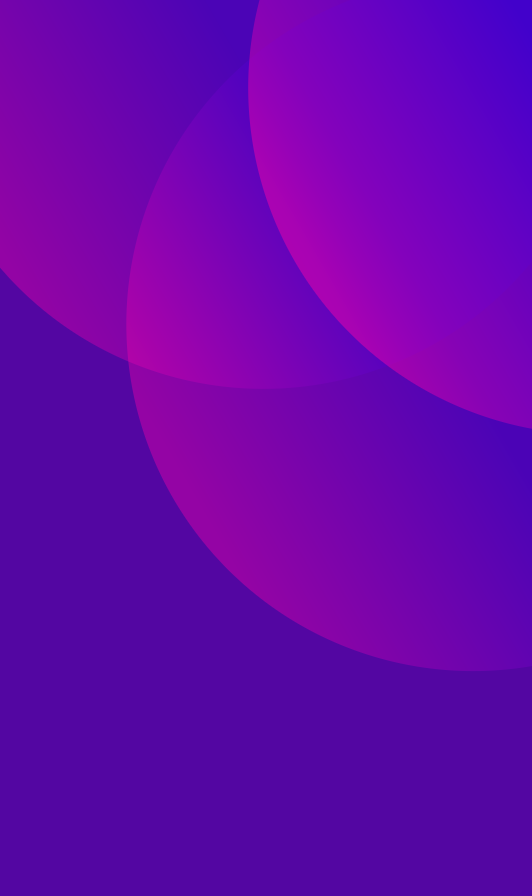
A Shadertoy shader for this background:

```glsl
#define BASE vec3(0.325, 0.022, 0.637)
#define MAGENTA vec3(1.0, 0.01, 0.66)
#define BLUE vec3(0.24, 0.0, 0.84)
#define RADIUS 0.387
#define AXIS vec2(0.866, 0.5)
#define RAMP_START -0.95
#define RAMP_END -0.08

// Blend one translucent disc, shaded from magenta to blue along AXIS
vec3 addDisc(vec3 under, vec2 p, vec2 center, float opacity) {
    vec2 offset = p - center;
    float pixel = 1.0 / iResolution.y;
    float coverage = clamp(0.5 - (length(offset) - RADIUS) / pixel, 0.0, 1.0);
    float along = dot(offset, AXIS) / RADIUS;
    float ramp = clamp((along - RAMP_START) / (RAMP_END - RAMP_START), 0.0, 1.0);
    return mix(under, mix(MAGENTA, BLUE, ramp), coverage * opacity);
}

void mainImage(out vec4 fragColor, in vec2 fragCoord) {
    // Canvas height is one unit
    vec2 p = fragCoord / iResolution.y;

    // Three overlapping discs, back to front
    vec3 color = BASE;
    color = addDisc(color, p, vec2(0.294, 0.953), 0.37);
    color = addDisc(color, p, vec2(0.528, 0.638), 0.38);
    color = addDisc(color, p, vec2(0.664, 0.902), 0.46);

    fragColor = vec4(color, 1.0);
}
```
